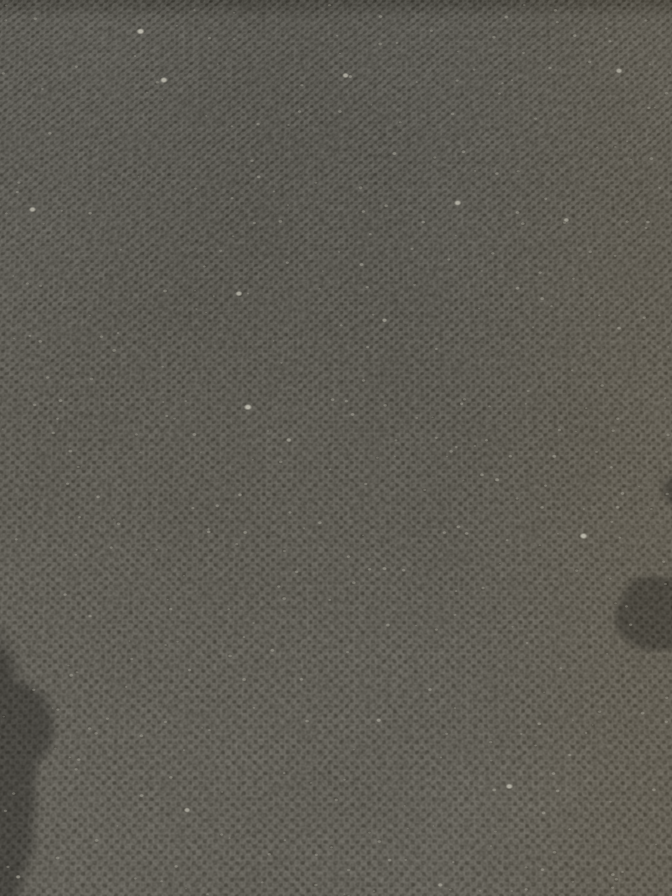
This texture is drawn by a Shadertoy shader. Its source:

```glsl
// Draws a dull grey woven cloth in slight perspective, with lint specks and damp stains.

const float TAU = 6.2831853;
const vec3 CLOTH_COLOR = vec3(0.368, 0.358, 0.327);
const vec3 LINT_COLOR = vec3(0.74, 0.73, 0.68);
const float THREAD_PITCH = 0.0087;

vec2 hash2(vec2 cell) {
    vec3 q = fract(cell.xyx * vec3(0.1031, 0.1030, 0.0973));
    q += dot(q, q.yzx + 33.33);
    return fract((q.xx + q.yz) * q.zy);
}

float cornerSlope(vec2 corner, vec2 offset) {
    float angle = TAU * hash2(corner).x;
    return dot(vec2(cos(angle), sin(angle)), offset);
}

float gradientNoise(vec2 p) {
    vec2 i = floor(p), f = fract(p);
    vec2 u = f * f * f * (f * (f * 6.0 - 15.0) + 10.0);
    vec2 e = vec2(1.0, 0.0);
    float low = mix(cornerSlope(i, f), cornerSlope(i + e, f - e), u.x);
    float high = mix(cornerSlope(i + e.yx, f - e.yx), cornerSlope(i + 1.0, f - 1.0), u.x);
    return mix(low, high, u.y);
}

// Tilts the cloth away from the viewer toward the top
vec2 tiltedCloth(vec2 p) {
    return vec2((p.x - 0.375) * (1.0 + 0.15 * p.y), p.y + 0.22 * p.y * p.y);
}

// Dark pits between two crossing diagonal thread sets
float weavePits(vec2 p, float pitch, float slant) {
    vec2 phase = TAU * vec2(p.x + p.y, p.x - p.y) * 0.7071 / pitch;
    float crossing = mix(cos(phase.x), cos(phase.y), slant);
    return smoothstep(-0.25, 1.0, crossing);
}

// Sparse bright lint: one candidate per cell, kept by chance
float lintSpecks(vec2 p, float density, float chance, float radius, float seed) {
    vec2 grid = p * density;
    vec2 home = floor(grid);
    float cover = 0.0;
    for (int y = -1; y <= 1; y++) {
        for (int x = -1; x <= 1; x++) {
            vec2 cell = home + vec2(x, y);
            vec2 place = hash2(cell + seed);
            vec2 traits = hash2(cell + seed + 57.0);
            float size = radius * mix(0.6, 1.2, traits.y);
            float d = length((grid - cell - place) * vec2(0.85, 1.1)) / density;
            float speck = 1.0 - smoothstep(size * 0.4, size * 1.4, d);
            cover = max(cover, speck * step(traits.x, chance) * mix(0.4, 1.0, traits.y));
        }
    }
    return cover;
}

float stain(vec2 p, vec2 center, vec2 radii, float softness) {
    float d = length((p - center) / radii) - 1.0;
    return 1.0 - smoothstep(-softness, softness, d);
}

float dampStains(vec2 p) {
    vec2 q = p + 0.008 * vec2(gradientNoise(p * 22.0), gradientNoise(p * 22.0 + 40.0));
    float left = max(stain(q, vec2(-0.01, 0.19), vec2(0.068, 0.062), 0.12),
                     stain(q, vec2(-0.025, 0.12), vec2(0.065, 0.18), 0.14));
    float right = max(stain(q, vec2(0.738, 0.315), vec2(0.050, 0.042), 0.14),
                      stain(q, vec2(0.765, 0.452), vec2(0.026, 0.022), 0.2));
    return max(left, right * 0.85);
}

// Broad light: dim upper middle, brighter lower half, dark top edge
float broadLight(vec2 p) {
    float dimming = exp(-dot((p - vec2(0.33, 0.74)) * vec2(2.6, 2.4),
                             (p - vec2(0.33, 0.74)) * vec2(2.6, 2.4)));
    float topEdge = smoothstep(0.975, 1.0, p.y);
    float mottling = gradientNoise(p * 5.0) + 0.6 * gradientNoise(p * 13.0 + 9.0);
    return 0.013 - 0.030 * dimming - 0.055 * topEdge + 0.012 * mottling;
}

// Fibre grain at two scales
float fibreGrain(vec2 p) {
    return 0.050 * gradientNoise(p * 290.0) + 0.045 * gradientNoise(p * 135.0 + 17.0);
}

void mainImage(out vec4 fragColor, in vec2 fragCoord) {
    vec2 p = fragCoord / iResolution.y;

    // Woven relief, with threads wandering a little
    vec2 wander = vec2(gradientNoise(p * 45.0), gradientNoise(p * 45.0 + 71.0));
    vec2 cloth = tiltedCloth(p) + 0.0016 * wander;
    float slant = 0.5 + 0.14 * smoothstep(0.35, 0.95, p.y);
    float pits = weavePits(cloth, THREAD_PITCH, slant);
    float relief = 0.080 + 0.035 * gradientNoise(p * 28.0 + 5.0);
    float tone = relief * (0.32 - pits) + broadLight(p) + fibreGrain(p);

    // Warm tint along the right side, cooler at upper left
    float warmth = smoothstep(0.45, 0.75, p.x) - 0.5 * smoothstep(0.4, 0.9, p.y);
    vec3 color = CLOTH_COLOR + tone + warmth * vec3(0.008, 0.001, -0.010);
    color *= 1.0 - 0.27 * dampStains(p);

    // Lint: many faint glints and a few bright specks
    float glints = lintSpecks(p, 48.0, 0.22, 0.0016, 3.0);
    float specks = lintSpecks(p, 11.0, 0.16, 0.0027, 29.0);
    color = mix(color, LINT_COLOR, max(0.45 * glints, specks));

    fragColor = vec4(clamp(color, 0.0, 1.0), 1.0);
}
```
